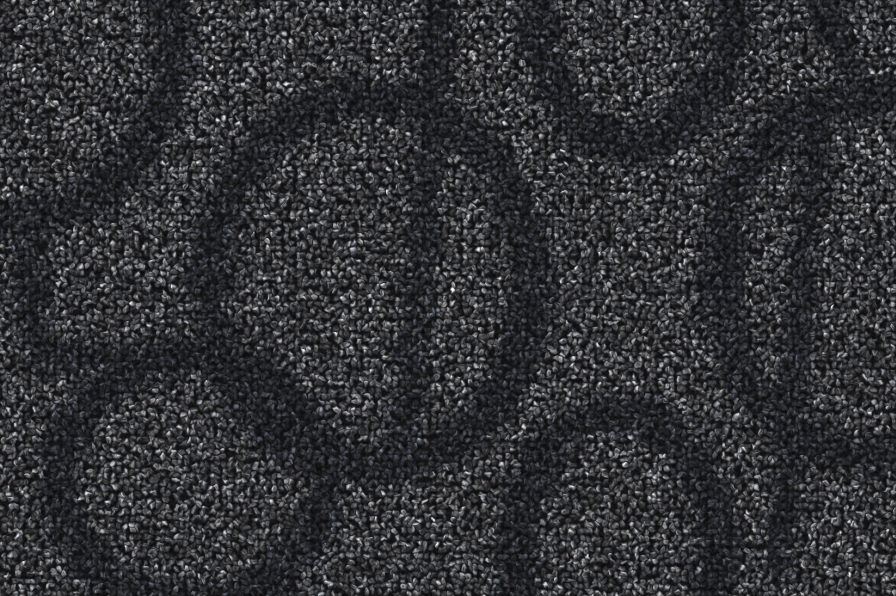
Write a Shadertoy shader that draws this texture.

```glsl
const float TUFT_ROWS = 97.0;             // loops per canvas height
const vec2 TUFT_RADII = vec2(0.86, 0.55); // along and across, in cells
const float TUFT_JITTER = 0.74;
const float TUFT_WARP = 0.36;
const float BAND_HALF_WIDTH = 0.034;
const float BAND_SOFTNESS = 0.014;
const float BAND_WOBBLE = 0.014;
const float BAND_SCATTER = 0.018;
const float BAND_DIM = 0.46;
const float STRAND_CONTRAST = 1.45;
const float GRAIN_CONTRAST = 0.07;
const float TONE_LOW = 0.165;
const float TONE_HIGH = 0.47;
const vec3 GAP_COLOR = vec3(0.074, 0.074, 0.080);
const vec3 FIELD_TINT = vec3(0.99, 1.00, 1.02);
const vec3 BAND_TINT = vec3(0.93, 0.99, 1.11);
const int SAMPLES = 2;

// Ring motifs: centre xy, radii zw
const vec4 RINGS[6] = vec4[6](
    vec4(0.622, 0.525, 0.270, 0.310),
    vec4(1.065, 1.000, 0.165, 0.240),
    vec4(1.460, 0.540, 0.255, 0.300),
    vec4(1.035, 0.070, 0.170, 0.235),
    vec4(0.000, 0.920, 0.290, 0.290),
    vec4(0.322, 0.190, 0.220, 0.210));

// Straight strokes: start xy, end zw
const vec4 STROKES[6] = vec4[6](
    vec4(0.735, 1.020, 0.710, 0.620),
    vec4(0.710, 0.620, 0.675, 0.230),
    vec4(1.370, 0.820, 1.310, 0.050),
    vec4(0.045, 0.640, 0.070, 0.390),
    vec4(1.375, 1.020, 1.450, 0.820),
    vec4(0.070, 0.405, 0.340, 0.400));

vec2 hash2(vec2 p) {
    vec3 q = fract(p.xyx * vec3(0.1031, 0.1030, 0.0973));
    q += dot(q, q.yzx + 33.33);
    return fract((q.xx + q.yz) * q.zy);
}

float cornerSlope(vec2 cell, vec2 offset) {
    float angle = 6.2832 * hash2(cell).x;
    return dot(vec2(cos(angle), sin(angle)), offset);
}

float gradientNoise(vec2 p) {
    vec2 i = floor(p), f = p - i;
    vec2 u = f * f * f * (f * (f * 6.0 - 15.0) + 10.0);
    vec2 e = vec2(1.0, 0.0);
    float low = mix(cornerSlope(i, f), cornerSlope(i + e, f - e), u.x);
    float high = mix(cornerSlope(i + e.yx, f - e.yx), cornerSlope(i + 1.0, f - 1.0), u.x);
    return mix(low, high, u.y);
}

float ringDistance(vec2 p, vec4 ring) {
    vec2 q = (p - ring.xy) / ring.zw;
    float k = length(q);
    return abs(k * (k - 1.0)) / max(length(q / ring.zw), 1e-4);
}

float strokeDistance(vec2 p, vec4 stroke) {
    vec2 a = p - stroke.xy, b = stroke.zw - stroke.xy;
    return length(a - b * clamp(dot(a, b) / dot(b, b), 0.0, 1.0));
}

// 1 inside the dark bands, 0 in the field
float bandMask(vec2 p, float scatter) {
    float d = 1e3;
    for (int i = 0; i < 6; i++) {
        d = min(d, ringDistance(p, RINGS[i]));
        d = min(d, strokeDistance(p, STROKES[i]) + 0.008);
    }
    d += BAND_WOBBLE * gradientNoise(p * 14.0) + BAND_SCATTER * (scatter - 0.5);
    return 1.0 - smoothstep(-BAND_SOFTNESS, BAND_SOFTNESS, d - BAND_HALF_WIDTH);
}

vec3 carpet(vec2 p) {
    vec2 g = p * TUFT_ROWS;
    g += TUFT_WARP * vec2(gradientNoise(g * 1.3), gradientNoise(g * 1.3 + 57.0));
    vec2 home = floor(g), tuft = home, local = vec2(0.0), lit = vec2(0.0);
    float nearest = 1e3;

    // Topmost loop of yarn at this point
    for (int y = -1; y <= 1; y++)
    for (int x = -1; x <= 1; x++) {
        vec2 cell = home + vec2(x, y);
        vec2 offset = g - cell - 0.5 - TUFT_JITTER * (hash2(cell + 7.0) - 0.5);
        float angle = 1.9 + 2.8 * (hash2(cell + 91.0).x - 0.5);
        vec2 axis = vec2(cos(angle), sin(angle));
        vec2 q = vec2(dot(offset, axis), dot(offset, vec2(-axis.y, axis.x)));
        float d = length(q / TUFT_RADII);
        if (d < nearest) {
            nearest = d;
            tuft = cell;
            local = q;
            lit = offset;
        }
    }

    // Yarn tone, rounded shading, twisted strands and fibre grain
    vec2 rnd = hash2(tuft + 41.0);
    float bulge = 1.0 - smoothstep(0.25, 1.02, nearest);
    float tone = mix(TONE_LOW, TONE_HIGH, pow(rnd.x, 1.7));
    float strands = 1.0 + STRAND_CONTRAST * gradientNoise(local * vec2(1.5, 2.5) + tuft * 5.37);
    float side = clamp(1.0 + 1.1 * dot(lit, vec2(-0.5, 0.8)), 0.35, 1.65);
    float grain = GRAIN_CONTRAST * gradientNoise(g * 2.1 + 19.0);
    float band = bandMask((tuft + 0.5) / TUFT_ROWS, rnd.y);
    vec3 tint = mix(FIELD_TINT, BAND_TINT, band);
    tint += 0.05 * (rnd.y - 0.5) * vec3(1.0, 0.0, -1.0);
    float light = tone * bulge * strands * side * mix(1.0, BAND_DIM, band);
    return GAP_COLOR + tint * (light + grain);
}

void mainImage(out vec4 fragColor, in vec2 fragCoord) {
    vec3 sum = vec3(0.0);
    for (int j = 0; j < SAMPLES; j++)
    for (int i = 0; i < SAMPLES; i++) {
        vec2 subpixel = (vec2(i, j) + 0.5) / float(SAMPLES) - 0.5;
        sum += carpet((fragCoord + subpixel) / iResolution.y);
    }
    fragColor = vec4(sum / float(SAMPLES * SAMPLES), 1.0);
}
```
